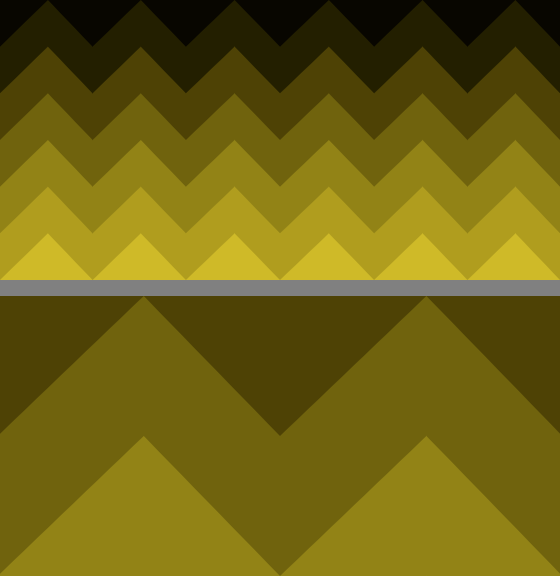
Top: the whole. Bottom: its middle third, enlarged.
This pattern is drawn by a Shadertoy shader. Its source:

```glsl
// Stacked chevron bands that step from near black at the top to gold at the bottom.
// A triangle wave with slightly off-centre peaks and a slow sideways drift
// offsets the height; each whole step of that height starts the next band.

#define COLUMNS 6.0      // zigzags across
#define ROWS 6.0         // band heights down
#define PEAK 0.518       // peak position within one zigzag
#define DRIFT 0.0095     // sideways wander, in zigzag widths
#define BAND_COUNT 7
#define TAU 6.2831853

const vec3 BAND_COLOURS[BAND_COUNT] = vec3[BAND_COUNT](
    vec3(0.031, 0.022, 0.000),
    vec3(0.137, 0.122, 0.000),
    vec3(0.306, 0.259, 0.020),
    vec3(0.439, 0.388, 0.051),
    vec3(0.573, 0.514, 0.088),
    vec3(0.690, 0.616, 0.118),
    vec3(0.812, 0.729, 0.157));

// Depth of the zigzag edge: 1 at the valleys, 0 at the peaks.
float zigzagDepth(float x) {
    float phase = fract(x);
    return phase < PEAK ? 1.0 - phase / PEAK : (phase - PEAK) / (1.0 - PEAK);
}

void mainImage(out vec4 fragColor, in vec2 fragCoord) {
    vec2 uv = fragCoord / iResolution.xy;

    // Uneven spacing of the zigzags
    float column = uv.x * COLUMNS + DRIFT * sin(TAU * uv.x);

    // Band height, counted downward from the top
    float level = (1.0 - uv.y) * ROWS - zigzagDepth(column) + 1.0;

    // Width of one pixel measured across a sloping edge
    float edge = length(vec2(2.0 * COLUMNS, ROWS) / iResolution.xy);

    // Lay each band over the one above it
    vec3 colour = BAND_COLOURS[0];
    for (int i = 1; i < BAND_COUNT; i++) {
        float cover = clamp((level - float(i)) / edge + 0.5, 0.0, 1.0);
        colour = mix(colour, BAND_COLOURS[i], cover);
    }
    fragColor = vec4(colour, 1.0);
}
```
